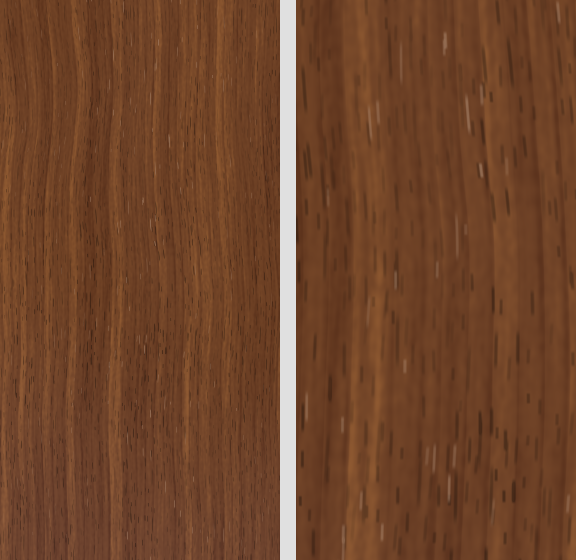
Left: the whole. Right: its middle third, enlarged.
A Shadertoy shader for this texture:

```glsl
// Brown wood veneer with upright, gently bending grain.
// Growth rings and stretched gradient noise set the tone; scattered
// dashes add dark pores and a few pale mineral flecks.

vec2 hash2(vec2 p) {
    vec3 q = fract(p.xyx * vec3(0.1031, 0.1030, 0.0973));
    q += dot(q, q.yzx + 33.33);
    return fract((q.xx + q.yz) * q.zy);
}

float gradientNoise(vec2 p) {
    vec2 i = floor(p), f = p - i;
    vec2 u = f * f * f * (f * (f * 6.0 - 15.0) + 10.0);
    vec2 a = hash2(i) * 2.0 - 1.0;
    vec2 b = hash2(i + vec2(1, 0)) * 2.0 - 1.0;
    vec2 c = hash2(i + vec2(0, 1)) * 2.0 - 1.0;
    vec2 d = hash2(i + vec2(1, 1)) * 2.0 - 1.0;
    return mix(mix(dot(a, f), dot(b, f - vec2(1, 0)), u.x),
               mix(dot(c, f - vec2(0, 1)), dot(d, f - vec2(1, 1)), u.x), u.y);
}

// One slim, slightly tilted dash in a share of the cells, columns staggered
float dashes(vec2 p, vec2 cell, float halfWidth, float share, float seed) {
    vec2 q = p / cell;
    float column = floor(q.x);
    q.y += hash2(vec2(column, seed)).x * 7.0;
    vec2 id = vec2(column, floor(q.y));
    vec2 pick = hash2(id + seed);
    vec2 shape = hash2(id + seed + 57.0);
    vec2 d = (fract(q) - vec2(0.3 + 0.4 * shape.x, 0.5)) * cell;
    d.x += d.y * (pick.y - 0.5) * 0.08;
    float halfLength = cell.y * mix(0.15, 0.45, shape.y);
    float body = 1.0 - smoothstep(halfWidth * 0.3, halfWidth * 1.7, abs(d.x));
    float ends = 1.0 - smoothstep(halfLength * 0.5, halfLength, abs(d.y));
    return body * ends * step(pick.x, share) * (0.4 + 0.6 * pick.y);
}

void mainImage(out vec4 fragColor, in vec2 fragCoord) {
    vec2 p = fragCoord / iResolution.x;

    // Bend the grain: a broad sway plus small wobbles
    float x = p.x + 0.035 * gradientNoise(vec2(p.x * 1.7 + 3.0, p.y * 1.6))
                  + 0.006 * gradientNoise(vec2(p.x * 7.0, p.y * 5.0 + 9.0));
    float bend = (p.y - 1.62) * 4.0;
    x -= 0.022 * exp(-bend * bend) * (1.0 - smoothstep(0.2, 0.6, p.x));
    vec2 g = vec2(x, p.y);

    // Growth rings of uneven width, each with its own tone and a dark edge
    float ring = x * 29.0 + 1.3 * gradientNoise(vec2(x * 9.0, p.y * 0.4));
    float id = floor(ring), f = ring - id;
    float ringTone = mix(hash2(vec2(id, 4.0)).x, hash2(vec2(id + 1.0, 4.0)).x,
                         smoothstep(0.82, 1.0, f)) - 0.5;
    float edge = smoothstep(0.62, 0.92, f) * (1.0 - smoothstep(0.92, 1.0, f));
    edge *= 0.35 + 0.65 * hash2(vec2(id, 8.0)).y;
    edge *= 0.8 + 0.8 * gradientNoise(vec2(id * 3.7, p.y * 3.0));

    // Streaks from broad bands down to single fibres
    float tone = 0.53 + 0.32 * ringTone - 0.34 * edge;
    tone += 0.28 * gradientNoise(g * vec2(7.0, 0.6) + 20.0);
    tone += 0.30 * gradientNoise(g * vec2(38.0, 0.9) + 40.0);
    tone += 0.27 * gradientNoise(g * vec2(85.0, 2.5) + 60.0);
    tone += 0.22 * gradientNoise(g * vec2(125.0, 11.0) + 80.0);
    tone += 0.16 * gradientNoise(g * vec2(120.0, 60.0) + 11.0);
    tone = clamp(tone, 0.0, 1.0);

    vec3 color = mix(vec3(0.350, 0.190, 0.105), vec3(0.435, 0.258, 0.147),
                     smoothstep(0.0, 0.55, tone));
    color = mix(color, vec3(0.560, 0.350, 0.190), smoothstep(0.45, 1.0, tone));

    // Rosy, duller tint toward the foot, strongest at the left
    float rosiness = 1.0 - smoothstep(0.1, 1.15, p.y + 0.35 * p.x);
    color += rosiness * vec3(0.005, 0.013, 0.040);
    color += 0.012 * gradientNoise(p * vec2(3.0, 1.5) + 5.0) * vec3(0.3, 0.5, 1.0);

    // Dark pores, denser in some bands
    float band = smoothstep(-0.25, 0.3, gradientNoise(g * vec2(11.0, 0.8) + 31.0));
    float pores = dashes(g, vec2(0.011, 0.050), 0.0017, 0.45, 13.0)
                + dashes(g + 0.37, vec2(0.014, 0.085), 0.0019, 0.35, 29.0);
    color *= 1.0 - 0.33 * min(pores, 1.0) * (0.35 + 0.65 * band);

    // Sparse pale flecks, mostly around the middle
    float offset = (p.x - 0.55) * 3.5;
    float middle = 0.35 + 0.65 * exp(-offset * offset);
    float flecks = dashes(g, vec2(0.024, 0.075), 0.0015, 0.10, 71.0)
                 + dashes(g + 0.61, vec2(0.031, 0.045), 0.0017, 0.08, 97.0);
    color = mix(color, vec3(0.66, 0.52, 0.42), 0.62 * min(flecks, 1.0) * middle);

    fragColor = vec4(color, 1.0);
}
```
